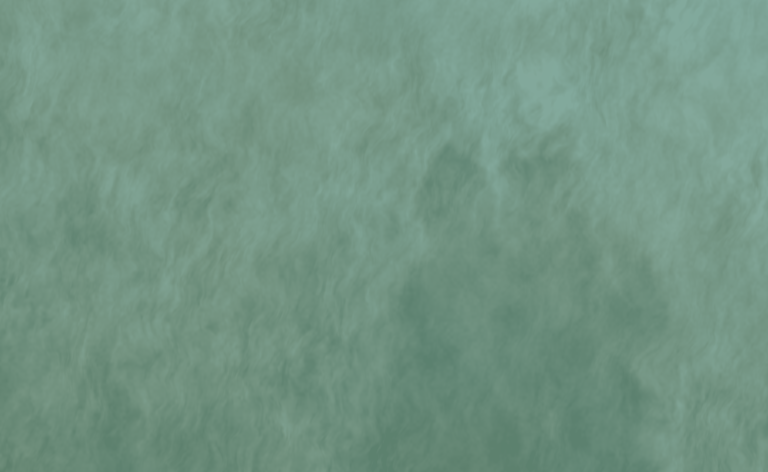
Give the GLSL for this texture, as a WebGL 1 fragment shader.

```glsl
precision highp float;
// Weathered sage-green plaster with fine brush streaks and a ragged damp stain.
uniform vec2 u_resolution;

const vec3 DARK_SAGE = vec3(0.39, 0.53, 0.46);
const vec3 MID_SAGE = vec3(0.45, 0.58, 0.51);
const vec3 PALE_SAGE = vec3(0.49, 0.63, 0.57);
const vec3 COOL_TINT = vec3(-0.016, 0.004, 0.018);

float hash(vec2 cell) {
  return fract(sin(dot(cell, vec2(127.1, 311.7))) * 43758.5453);
}

float valueNoise(vec2 p) {
  vec2 cell = floor(p);
  vec2 f = fract(p);
  f = f * f * (3.0 - 2.0 * f);
  float low = mix(hash(cell), hash(cell + vec2(1.0, 0.0)), f.x);
  float high = mix(hash(cell + vec2(0.0, 1.0)), hash(cell + vec2(1.0, 1.0)), f.x);
  return mix(low, high, f.y);
}

// Layered noise centred on zero.
float fbm(vec2 p) {
  float sum = 0.0;
  float amplitude = 0.5;
  for (int i = 0; i < 4; i++) {
    sum += amplitude * (valueNoise(p) - 0.5);
    p = mat2(1.6, 1.2, -1.2, 1.6) * p + 17.3;
    amplitude *= 0.5;
  }
  return sum;
}

// Noise stretched along strokes that lean to the right.
float streaks(vec2 p, vec2 scale, float lean) {
  vec2 sheared = vec2(p.x - lean * p.y, p.y) * scale;
  return 0.6 * (valueNoise(sheared) - 0.5)
       + 0.4 * (valueNoise(sheared * 2.1 + 9.7) - 0.5);
}

// Coverage of an ellipse; softness is relative to its radius.
float softEllipse(vec2 p, vec2 centre, vec2 radius, float softness) {
  float d = length((p - centre) / radius) - 1.0;
  return 1.0 - smoothstep(-softness, softness, d);
}

// Stain with a ragged rim: a wide base and two prongs above it.
float dampStain(vec2 p) {
  vec2 ragged = p + 0.14 * vec2(fbm(p * 9.0), fbm(p * 9.0 + 41.0));
  ragged += 0.05 * streaks(p, vec2(30.0, 16.0), 0.3);
  float base = softEllipse(ragged, vec2(1.07, 0.13), vec2(0.32, 0.37), 0.09);
  float leftProng = softEllipse(ragged, vec2(0.98, 0.55), vec2(0.075, 0.14), 0.24);
  float rightProng = softEllipse(ragged, vec2(1.17, 0.57), vec2(0.10, 0.16), 0.24);
  float rim = softEllipse(ragged, vec2(1.35, 0.38), vec2(0.05, 0.12), 0.4);
  return max(max(0.85 * base, leftProng), max(0.9 * rightProng, 0.8 * rim));
}

vec3 sageRamp(float tone) {
  vec3 lower = mix(DARK_SAGE, MID_SAGE, tone * 2.0);
  vec3 upper = mix(MID_SAGE, PALE_SAGE, tone * 2.0 - 1.0);
  return mix(lower, upper, step(0.5, tone));
}

void main() {
  vec2 uv = gl_FragCoord.xy / u_resolution;
  vec2 p = gl_FragCoord.xy / u_resolution.y;
  vec2 drift = p + 0.07 * vec2(fbm(p * 9.0 + 3.0), fbm(p * 9.0 + 23.0));

  // Broad light, strongest at the upper right
  float tone = 0.59 + 0.72 * (uv.y - 0.5) + 0.36 * (uv.x - 0.5);

  // Mottled clouds, the stain and the pale gap between its prongs
  tone += 0.50 * fbm(drift * vec2(4.5, 3.6) + 5.0);
  tone += 0.85 * fbm(drift * vec2(17.0, 12.0) + 31.0);
  tone -= 0.46 * dampStain(p);
  tone += 0.22 * softEllipse(drift, vec2(1.05, 0.63), vec2(0.05, 0.10), 0.6);

  // Brush streaks and fine grain, calmer inside the stain
  float strokeStrength = mix(0.5, 1.4, valueNoise(p * 5.0 + 61.0));
  strokeStrength *= 1.0 - 0.35 * softEllipse(p, vec2(1.07, 0.2), vec2(0.3, 0.35), 0.3);
  tone += 0.52 * strokeStrength * streaks(drift, vec2(44.0, 19.0), 0.3);
  tone += 0.48 * strokeStrength * streaks(drift, vec2(90.0, 36.0), 0.15);
  tone += 0.14 * (valueNoise(p * 140.0) - 0.5);

  // Warmer green on the left, cooler toward the pale top
  float coolness = 0.35 * (uv.x - 0.5) + 0.3 * (uv.y - 0.5) + 0.8 * fbm(p * 4.0 + 77.0);
  vec3 color = sageRamp(clamp(tone, -0.25, 1.3)) + COOL_TINT * coolness;
  gl_FragColor = vec4(color, 1.0);
}
```
